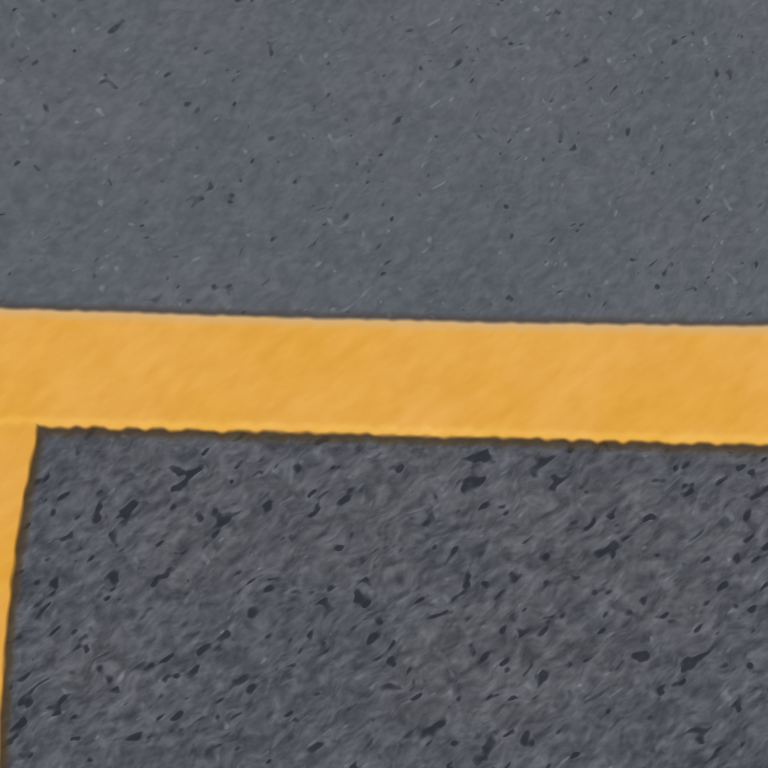
This texture is drawn by a WebGL 1 fragment shader. Its source:

```glsl
precision highp float;

uniform vec2 u_resolution;

// Colours
const vec3 ASPHALT_FAR = vec3(0.365, 0.382, 0.405);
const vec3 ASPHALT_NEAR = vec3(0.332, 0.341, 0.366);
const vec3 PIT_COLOR = vec3(0.150, 0.160, 0.190);
const vec3 PAINT_COLOR = vec3(0.890, 0.655, 0.295);
const vec3 PAINT_RIM = vec3(0.830, 0.685, 0.490);
const vec3 EDGE_SHADOW = vec3(0.300, 0.235, 0.150);

// Paint geometry, in canvas units
const float EDGE_SOFTNESS = 0.0035;
const float EDGE_WOBBLE = 0.0035;
const float SIDE_CURVE = 0.25;

// Asphalt grain
const float GRAIN_ANGLE = 0.66;
const vec2 GRAIN_SCALE = vec2(62.0, 115.0);
const float GRAIN_FAR = 0.055;
const float GRAIN_NEAR = 0.125;

float hash(vec2 p) {
  return fract(sin(dot(p, vec2(127.1, 311.7))) * 43758.5453);
}

float noise(vec2 p) {
  vec2 cell = floor(p);
  vec2 f = fract(p);
  f = f * f * (3.0 - 2.0 * f);
  float low = mix(hash(cell), hash(cell + vec2(1.0, 0.0)), f.x);
  float high = mix(hash(cell + vec2(0.0, 1.0)), hash(cell + vec2(1.0, 1.0)), f.x);
  return mix(low, high, f.y);
}

float fbm(vec2 p) {
  float sum = 0.0;
  float weight = 0.5;
  for (int i = 0; i < 4; i++) {
    sum += weight * noise(p);
    p = p * 2.03 + vec2(17.3, 9.1);
    weight *= 0.5;
  }
  return sum / 0.9375;
}

vec2 rotate(vec2 p, float angle) {
  float c = cos(angle);
  float s = sin(angle);
  return vec2(c * p.x + s * p.y, c * p.y - s * p.x);
}

float topEdge(float x) {
  return 0.599 - 0.038 * x + 0.0145 * x * x;
}

float bottomEdge(float x) {
  return 0.446 - 0.0255 * x;
}

vec3 asphalt(vec2 p, float nearness) {
  vec2 warp = vec2(noise(p * 38.0), noise(p * 38.0 + 51.0)) - 0.5;
  vec2 g = rotate(p + warp * 0.010, GRAIN_ANGLE) * GRAIN_SCALE;
  g *= mix(1.0 + 0.25 * p.x, 1.0, nearness);

  float grain = fbm(g) - 0.5;
  float fine = noise(g * 1.9 + 73.0) - 0.5;
  float mottling = fbm(p * 7.0 + 4.0) - 0.5;

  vec3 color = mix(ASPHALT_FAR, ASPHALT_NEAR, nearness);
  color += mottling * vec3(0.045, 0.035, 0.025);
  color += (grain * 1.6 + fine * 0.5) * mix(GRAIN_FAR, GRAIN_NEAR, nearness);

  // Small slanted pits and a few bright stones
  float pits = noise(g * 0.8 + 31.0) * 0.65 + noise(g * 1.5 + 12.0) * 0.35;
  float pitLimit = mix(0.77, 0.67, nearness);
  float pit = smoothstep(pitLimit, pitLimit + 0.17, pits);
  color = mix(color, PIT_COLOR, pit * mix(0.6, 0.75, nearness));
  float stone = smoothstep(0.86, 0.98, noise(g * 0.9 + 140.0));
  return color + stone * vec3(0.07, 0.08, 0.08);
}

vec3 paint(vec2 p, float topDepth, float bottomDepth) {
  vec2 g = rotate(p, GRAIN_ANGLE);
  float patches = fbm(p * 11.0 + 20.0) - 0.5;
  float streaks = fbm(g * vec2(35.0, 80.0) + 8.0) - 0.5;
  vec3 color = PAINT_COLOR + patches * vec3(0.03, 0.03, 0.10);
  color += streaks * vec3(0.05, 0.06, 0.07);
  float rim = smoothstep(0.016, 0.003, topDepth);
  color = mix(color, PAINT_RIM, rim * 0.75);
  float lowerGlow = exp(-pow((bottomDepth - 0.007) / 0.006, 2.0));
  return color + lowerGlow * vec3(0.04, 0.055, 0.04);
}

void main() {
  vec2 p = gl_FragCoord.xy / u_resolution;
  float soft = max(EDGE_SOFTNESS, 0.75 / u_resolution.y);

  // Signed distances, positive inside the paint
  float wobble = (noise(p * vec2(90.0, 45.0)) - 0.5) * EDGE_WOBBLE;
  float topDepth = topEdge(p.x) - p.y + wobble * 0.6;
  float bottomDepth = p.y - bottomEdge(p.x) + wobble * 1.5;
  float sideDepth = SIDE_CURVE * p.y * p.y - p.x + wobble;
  float lowerDepth = max(bottomDepth, sideDepth);
  float paintDepth = min(topDepth, lowerDepth);

  float nearness = 1.0 - smoothstep(0.40, 0.56, p.y);
  vec3 color = asphalt(p, nearness);

  // Dark fringes beside the paint
  float lowerFringe = smoothstep(-0.017, -0.004, lowerDepth);
  float upperFringe = smoothstep(-0.013, -0.003, topDepth) * step(0.5, p.y);
  color = mix(color, EDGE_SHADOW, lowerFringe * 0.75 * (1.0 - step(0.5, p.y)));
  color = mix(color, EDGE_SHADOW + vec3(0.0, 0.02, 0.08), upperFringe * 0.6);

  float coverage = smoothstep(-soft, soft, paintDepth);
  color = mix(color, paint(p, topDepth, bottomDepth), coverage);
  gl_FragColor = vec4(clamp(color, 0.0, 1.0), 1.0);
}
```
